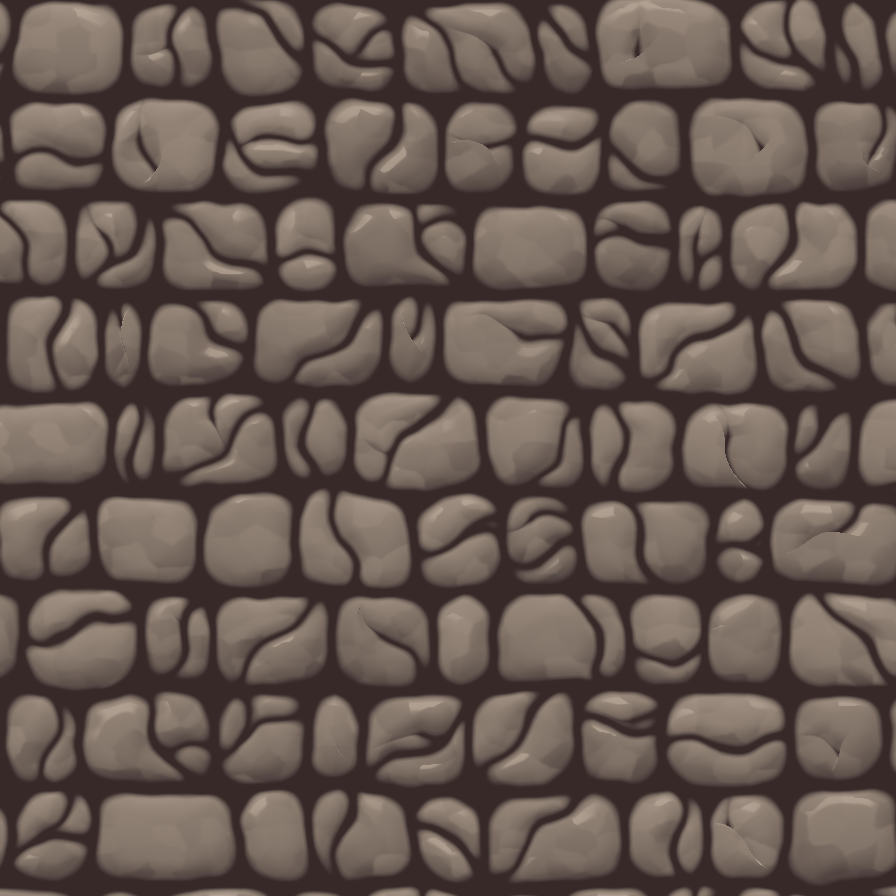
Reproduce this texture procedurally as a WebGL 2 fragment shader.

```glsl
#version 300 es
precision highp float;
// Dry stone wall: nine rows of rounded, cracked blocks with painted facets.
uniform vec2 u_resolution;
out vec4 fragColor;

const float ROW_HEIGHT = 0.1103;
const float FIRST_ROW = 0.0104;      // height of the lowest full seam
const float BLOCK_WIDTH = 0.108;     // mean width
const float WIDTH_JITTER = 0.58;
const float HALF_SEAM = 0.0036;
const float HALF_CRACK = 0.0016;
const float CORNER = 0.036;
const float BEVEL = 0.030;
const float WARP = 0.016;
const vec2 FACETS = vec2(30.0, 38.0);
const vec2 LIGHT = vec2(-0.24, 0.97);
const vec3 RAMP[6] = vec3[6](
  vec3(0.22, 0.16, 0.16), vec3(0.31, 0.26, 0.25), vec3(0.40, 0.35, 0.32),
  vec3(0.49, 0.43, 0.39), vec3(0.57, 0.51, 0.46), vec3(0.65, 0.59, 0.54));
const vec3 GLINT = vec3(0.73, 0.67, 0.61);

float hash(vec2 p) {
  vec3 v = fract(vec3(p.xyx) * 0.1031);
  v += dot(v, v.yzx + 33.33);
  return fract((v.x + v.y) * v.z);
}

float noise(vec2 p) {
  vec2 i = floor(p), f = fract(p);
  f = f * f * (3.0 - 2.0 * f);
  return mix(mix(hash(i), hash(i + vec2(1, 0)), f.x),
             mix(hash(i + vec2(0, 1)), hash(i + vec2(1, 1)), f.x), f.y);
}

float smoothMax(float a, float b, float k) {
  float h = max(k - abs(a - b), 0.0) / k;
  return max(a, b) + h * h * k * 0.25;
}

vec2 warp(vec2 p) {
  vec2 broad = vec2(noise(p * 11.0 + 40.0), noise(p * 11.0 + 90.0)) - 0.5;
  vec2 fine = vec2(noise(p * 48.0 + 17.0), noise(p * 48.0 + 63.0)) - 0.5;
  return p + WARP * broad + 0.004 * fine;
}

// Left edge of block i, in block widths
float blockEdge(float i, float row) {
  return i + WIDTH_JITTER * (hash(vec2(i, row) + 7.0) - 0.5);
}

// Signed distance to the nearest stone, negative inside
float stone(vec2 point, out vec2 id, out vec2 local) {
  vec2 p = warp(point);
  float row = floor((p.y - FIRST_ROW) / ROW_HEIGHT) + 20.0;
  float x = p.x / BLOCK_WIDTH + hash(vec2(row, 3.0)) + 30.0;
  float i = floor(x);
  if (x < blockEdge(i, row)) i -= 1.0;
  else if (x >= blockEdge(i + 1.0, row)) i += 1.0;
  float left = blockEdge(i, row), right = blockEdge(i + 1.0, row);
  id = vec2(i, row);

  vec2 size = 0.5 * vec2((right - left) * BLOCK_WIDTH, ROW_HEIGHT);
  vec2 q = vec2((x - 0.5 * (left + right)) * BLOCK_WIDTH,
                p.y - FIRST_ROW - (row - 19.5) * ROW_HEIGHT);
  local = q / size;
  size -= HALF_SEAM + vec2(0.0, 0.003 * hash(id + 51.0));
  float d = smoothMax(abs(q.x) - size.x, abs(q.y) - size.y, CORNER);

  // Curved cuts divide a block; the second cut depends on the side
  vec2 key = id;
  for (int level = 0; level < 2; level++) {
    float second = float(level);
    float angle = 3.1416 * hash(key + 11.0);
    vec2 normal = vec2(cos(angle), sin(angle));
    vec2 centre = size * 0.9 * (vec2(hash(key + 23.0), hash(key + 37.0)) - 0.5);
    float along = dot(q - centre, vec2(-normal.y, normal.x));
    float across = dot(q - centre, normal)
                 + 0.007 * sin(along * 65.0 + 6.28 * hash(key + 71.0));
    if (hash(key + 83.0) < 0.66 - 0.14 * second) {
      float fade = second * max(along, 0.0) * 0.35;
      d = smoothMax(d, HALF_CRACK - fade - abs(across), 0.014);
    }
    key += vec2(101.0, 57.0) * step(0.0, across);
  }
  return d;
}

// Brush-like patches: sharp blend of random tones
float facetTone(vec2 p) {
  vec2 g = p * FACETS + 50.0, cell = floor(g);
  float total = 0.0, weights = 0.0;
  for (int k = 0; k < 9; k++) {
    vec2 c = cell + vec2(k % 3, k / 3) - 1.0;
    vec2 r = abs(g - c - vec2(hash(c), hash(c + 29.0)));
    float w = exp(-22.0 * max(r.x + 0.3 * r.y, r.y + 0.2 * r.x));
    total += w * hash(c + 67.0);
    weights += w;
  }
  return total / weights - 0.5;
}

vec3 ramp(float tone) {
  float t = clamp(tone, 0.0, 1.0) * 5.0;
  int i = min(int(t), 4);
  return mix(RAMP[i], RAMP[i + 1], t - float(i));
}

void main() {
  vec2 p = gl_FragCoord.xy / u_resolution;
  float pixel = 1.0 / min(u_resolution.x, u_resolution.y);
  const float STEP = 0.002;
  vec2 id, local, otherId, otherLocal;
  float d = stone(p, id, local);
  vec2 slope = vec2(stone(p + vec2(STEP, 0), otherId, otherLocal),
                    stone(p + vec2(0, STEP), otherId, otherLocal)) - d;
  slope = clamp(slope / STEP, -1.0, 1.0);
  float depth = -d;

  // Rounded form lit from above
  float facet = facetTone(p);
  float bevel = 1.0 - smoothstep(0.0, BEVEL, depth + 0.010 * facet);
  float lit = dot(slope, LIGHT);
  float tone = 0.70 + 0.13 * local.y + bevel * (0.22 * lit - 0.10)
             + 0.13 * facet + 0.12 * (hash(id + 5.0) - 0.5);

  // Dark rim and seam
  tone *= mix(0.35, 1.0, smoothstep(0.0, 0.0065, depth));
  tone *= smoothstep(-pixel, pixel + 0.0015, depth);
  vec3 colour = ramp(tone);

  // Small glints on upper shoulders
  float glint = smoothstep(0.22, 0.34, facet) * smoothstep(0.35, 0.75, lit)
              * smoothstep(0.006, 0.009, depth) * smoothstep(0.018, 0.014, depth);
  colour = mix(colour, GLINT, 0.65 * glint);
  fragColor = vec4(colour, 1.0);
}
```
